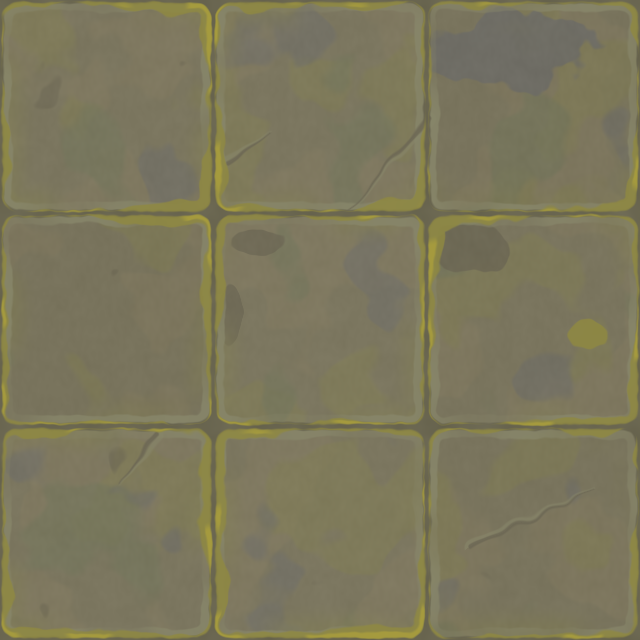
Reproduce this texture procedurally as a Shadertoy shader.

```glsl
const float TILES = 3.0;         // repeats across and down
// Lengths below are in tile widths
const float HALF_TILE = 0.483;
const float CORNER = 0.065;
const float EDGE_WOBBLE = 0.008;
const float RIM_WIDTH = 0.036;
const float MOSS_REACH = 0.10;
const float MOSS_SPILL = 0.007;
const float CRACK_WIDTH = 0.011;
const float SOFT = 0.006;        // edge smoothing

const vec3 STONE  = vec3(0.480, 0.460, 0.370);
const vec3 WARM   = vec3(0.500, 0.472, 0.375);
const vec3 OLIVE  = vec3(0.500, 0.485, 0.335);
const vec3 GREEN  = vec3(0.455, 0.460, 0.360);
const vec3 SLATE  = vec3(0.435, 0.430, 0.405);
const vec3 SHADE  = vec3(0.425, 0.405, 0.330);
const vec3 RIM    = vec3(0.530, 0.525, 0.415);
const vec3 GROUT  = vec3(0.415, 0.400, 0.315);
const vec3 MOSS   = vec3(0.560, 0.535, 0.255);
const vec3 BRIGHT = vec3(0.670, 0.625, 0.235);

// Stains as centre and radii, cracks as start and end, in tile units
const vec4 SLATE_STAIN = vec4(2.42, 2.77, 0.36, 0.17);
const vec4 MOSS_STAIN = vec4(2.74, 1.44, 0.10, 0.08);
const vec4 DARK_STAINS[3] = vec4[3](
    vec4(1.08, 1.52, 0.05, 0.14), vec4(1.19, 1.87, 0.13, 0.07),
    vec4(2.22, 1.82, 0.17, 0.11));
const vec4 CRACKS[4] = vec4[4](
    vec4(2.01, 2.45, 1.64, 2.02), vec4(0.74, 0.97, 0.56, 0.73),
    vec4(2.20, 0.43, 2.79, 0.71), vec4(1.06, 2.24, 1.27, 2.38));

float hash(vec2 p) {
    vec3 h = fract(p.xyx * 0.1031);
    h += dot(h, h.yzx + 33.33);
    return fract((h.x + h.y) * h.z);
}

float corner(vec2 cell, vec2 offset) {
    float angle = 6.2832 * hash(cell);
    return dot(vec2(cos(angle), sin(angle)), offset);
}

// Gradient noise, roughly -1 to 1
float noise(vec2 p) {
    vec2 i = floor(p), f = p - i;
    vec2 u = f * f * f * (f * (f * 6.0 - 15.0) + 10.0);
    vec2 e = vec2(1.0, 0.0);
    float low = mix(corner(i, f), corner(i + e, f - e), u.x);
    float high = mix(corner(i + e.yx, f - e.yx), corner(i + 1.0, f - 1.0), u.x);
    return 1.4 * mix(low, high, u.y);
}

float fbm(vec2 p) {
    return 0.65 * noise(p) + 0.25 * noise(p * 2.1 + 7.3) + 0.12 * noise(p * 4.3 + 3.7);
}

// 1 where x lies below the edge
float below(float x, float edge) {
    return 1.0 - smoothstep(edge - SOFT, edge + SOFT, x);
}

// Brush dab: noise cut at a level
float dab(vec2 p, float level) {
    return smoothstep(level - 0.04, level + 0.04, fbm(p));
}

float stain(vec2 p, vec4 shape) {
    float r = length((p - shape.xy) / shape.zw) + 0.6 * fbm(p * 5.0);
    return 1.0 - smoothstep(0.95, 1.05, r);
}

float roundBox(vec2 q, float halfSize, float radius) {
    vec2 a = abs(q) - halfSize + radius;
    return length(max(a, 0.0)) + min(max(a.x, a.y), 0.0) - radius;
}

vec3 paintFace(vec2 p, vec2 s, float depth) {
    vec2 w = s + 0.04 * vec2(noise(s * 6.0), noise(s * 6.0 + 31.0));
    vec3 c = mix(STONE, WARM, 0.8 * dab(w * 1.6, 0.05));
    c = mix(c, OLIVE, 0.6 * dab(w * 1.7 + 40.3, 0.2));
    c = mix(c, GREEN, 0.7 * dab(w * 1.4 + 60.7, 0.25));
    c = mix(c, SLATE, 0.6 * dab(w * 1.8 + 80.1, 0.4));
    c = mix(c, SHADE, 0.6 * dab(w * 3.0 + 120.9, 0.6));
    c = mix(c, SLATE, 0.9 * stain(p, SLATE_STAIN));
    for (int i = 0; i < 3; i++) c = mix(c, SHADE, 0.85 * stain(p, DARK_STAINS[i]));
    // Olive haze towards the edges
    float haze = (1.0 - smoothstep(0.02, 0.16, depth)) * smoothstep(-0.1, 0.5, noise(s * 2.0 + 9.4));
    c = mix(c, OLIVE, 0.6 * haze);
    return c + 0.012 * fbm(w * 9.0) + 0.006 * noise(s * vec2(40.0, 25.0));
}

// Dark tapering lines, lit along one side
vec3 addCracks(vec3 c, vec2 p) {
    vec2 w = p + 0.018 * vec2(noise(p * 9.0), noise(p * 9.0 + 5.5));
    for (int i = 0; i < 4; i++) {
        vec2 start = CRACKS[i].xy, dir = CRACKS[i].zw - start;
        float t = clamp(dot(w - start, dir) / dot(dir, dir), 0.0, 1.0);
        vec2 off = w - start - dir * t;
        float dist = length(off), width = CRACK_WIDTH * (1.0 - 0.8 * t);
        float lit = step(0.0, dir.x * off.y - dir.y * off.x);
        c = mix(c, RIM, 0.6 * lit * below(dist, 3.0 * width));
        c = mix(c, SHADE, 0.85 * below(dist, width));
    }
    return c;
}

void mainImage(out vec4 fragColor, in vec2 fragCoord) {
    vec2 p = fragCoord / iResolution.y * TILES;
    vec2 id = floor(p);
    vec2 s = p + id * 17.3;      // separate noise for each tile
    float wobble = EDGE_WOBBLE * (noise(s * 8.0) + 0.5 * noise(s * 23.0));
    float depth = wobble - roundBox(p - id - 0.5, HALF_TILE, CORNER);

    // Stone with a worn light rim
    vec3 tile = paintFace(p, s, depth) + 0.016 * (hash(id + 4.0) - 0.5);
    float rimWidth = RIM_WIDTH + 0.016 * noise(s * 5.0 + 2.2);
    float rimWear = 0.25 + 0.6 * smoothstep(-0.4, 0.3, noise(s * 2.3 + 50.6));
    tile = mix(tile, RIM, rimWear * below(depth, rimWidth));
    tile = addCracks(tile, p);

    // Grout
    vec3 grout = GROUT + 0.035 * fbm(p * 6.0);
    vec3 color = mix(grout, tile, below(-depth, 0.0));

    // Moss creeping in from the edges
    float growth = fbm(s * 1.7 + 70.2) + 0.1;
    float reach = MOSS_REACH * max(growth, 0.0) + 0.018 * noise(s * 9.0 + 1.6) - 0.004;
    float onEdge = below(-depth, MOSS_SPILL);
    color = mix(color, MOSS, 0.85 * onEdge * below(depth, reach));
    float glow = smoothstep(0.1, 0.3, noise(s * 3.1 + 90.4));
    color = mix(color, BRIGHT, 0.8 * glow * onEdge * below(depth, 0.45 * reach));
    color = mix(color, MOSS, 0.85 * stain(p, MOSS_STAIN));

    fragColor = vec4(color, 1.0);
}
```
